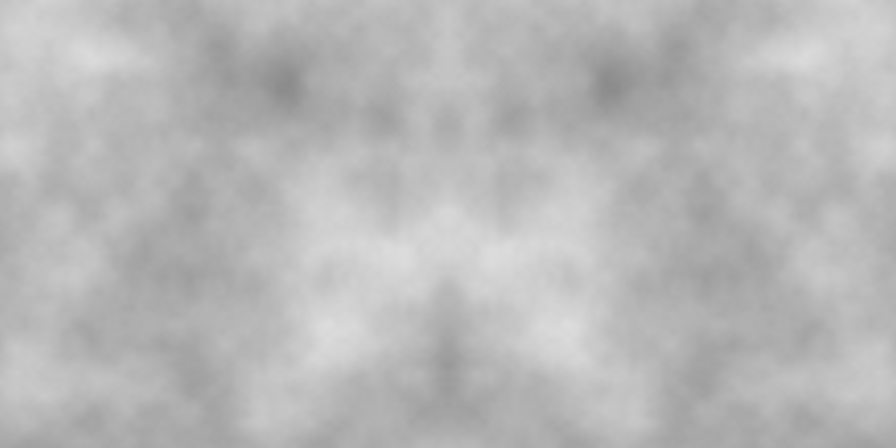
Reproduce this texture procedurally as a WebGL 2 fragment shader.

```glsl
#version 300 es
precision highp float;
// Soft grey clouds, mirrored about the vertical centre line.
// Octaves of smooth value noise are summed, each twice as fine and about half
// as strong as the one before, then mapped to a range of light greys.

uniform vec2 u_resolution;
out vec4 fragColor;

const int OCTAVES = 6;
const float BASE_FREQUENCY = 3.4;  // largest cloud cells per canvas height
const float GAIN = 0.487;          // strength of each octave relative to the last
const float MEAN_GREY = 0.7135;
const float CONTRAST = 0.62;

// Integer hash of a lattice point, returned in 0..1
float hash(ivec2 cell, int seed) {
    uvec3 v = uvec3(cell.x, cell.y, seed) * 1664525u + 1013904223u;
    v.x += v.y * v.z;
    v.y += v.z * v.x;
    v.z += v.x * v.y;
    v ^= v >> 16u;
    v.x += v.y * v.z;
    v.y += v.z * v.x;
    return float((v.x ^ v.y) >> 8u) / 16777216.0;
}

// Smoothly interpolated lattice noise
float valueNoise(vec2 p, int seed) {
    ivec2 cell = ivec2(floor(p));
    vec2 f = fract(p);
    vec2 blend = f * f * (3.0 - 2.0 * f);
    float low = mix(hash(cell, seed), hash(cell + ivec2(1, 0), seed), blend.x);
    float high = mix(hash(cell + ivec2(0, 1), seed), hash(cell + ivec2(1, 1), seed), blend.x);
    return mix(low, high, blend.y);
}

// Fractal sum centred on zero
float clouds(vec2 p, int octaves, float gain) {
    float sum = 0.0;
    float amplitude = 0.5;
    for (int i = 0; i < octaves; i++) {
        sum += amplitude * (valueNoise(p, i + 11) - 0.5);
        p = p * 2.0 + vec2(0.37, 0.61);
        amplitude *= gain;
    }
    return sum;
}

void main() {
    // Height is one unit; x is the distance from the centre line
    vec2 p = gl_FragCoord.xy / u_resolution.y;
    p.x = abs(p.x - 0.5 * u_resolution.x / u_resolution.y);

    float noise = clouds(p * BASE_FREQUENCY + vec2(5.0, 3.3), OCTAVES, GAIN);
    float grey = MEAN_GREY + CONTRAST * noise;
    fragColor = vec4(vec3(clamp(grey, 0.0, 1.0)), 1.0);
}
```
